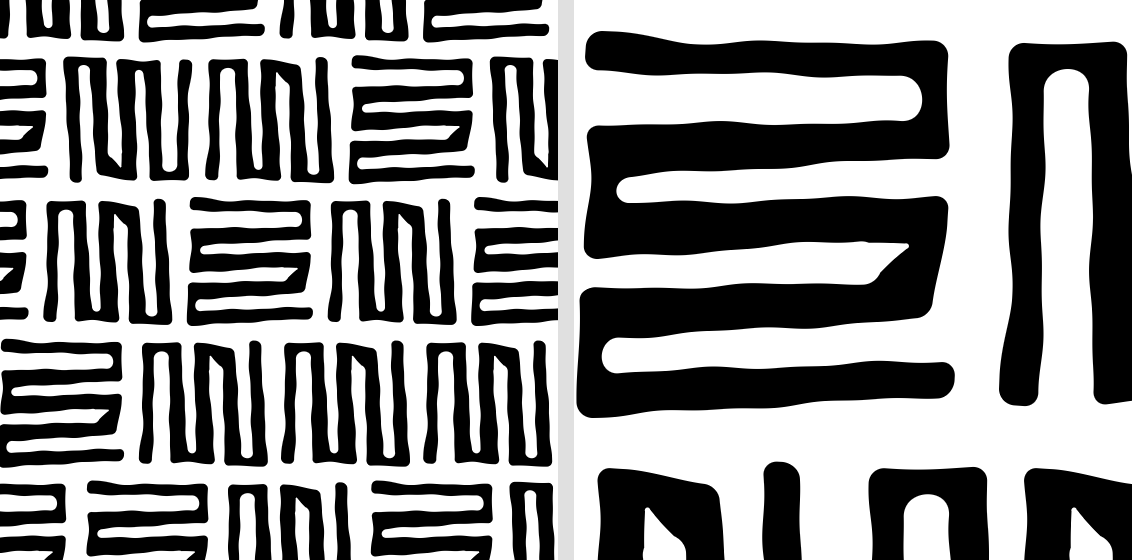
Left, the full canvas; right, a detail of the centre.
A Shadertoy shader for this pattern:

```glsl
// Basket-weave rows of hand-inked serpentine blocks in black on white.
// Each block is a wobbly rounded slab with four tapered channels cut in from
// alternate sides; blocks lie flat or take a quarter turn either way.

// Intersection of two distances with the crease rounded to radius r.
float roundMax(float a, float b, float r) {
    return min(-r, max(a, b)) + length(max(vec2(a, b) + r, 0.0));
}

// Capsule whose radius runs from ra at a to rb at b.
float taper(vec2 p, vec2 a, float ra, vec2 b, float rb) {
    vec2 axis = b - a;
    float h = clamp(dot(p - a, axis) / dot(axis, axis), 0.0, 1.0);
    return length(p - a - axis * h) - mix(ra, rb, h);
}

// Slab with uneven hand-cut sides, y pointing down.
float slab(vec2 p) {
    float left = -124.0 - 5.0 * smoothstep(35.0, 50.0, p.y)
               + 3.0 * exp(-pow((p.y + 30.0) / 22.0, 2.0));
    float right = 125.0 - 13.0 * smoothstep(0.0, 66.0, p.y)
                + 18.0 * smoothstep(70.0, 84.0, p.y);
    float top = -125.0 - 7.0 * (1.0 - smoothstep(-105.0, -50.0, p.x));
    float bottom = 124.5 - 0.06 * p.x;
    float across = max(left - p.x, p.x - right);
    float down = max(top - p.y, p.y - bottom);
    return roundMax(across, down, 11.0);
}

float serpentine(vec2 p) {
    // Slow ripple of the ink edge
    p.y += 1.1 * sin(p.x * 0.055 + p.y * 0.04) + 0.6 * sin(p.x * 0.11 - p.y * 0.07);
    p.x += 1.2 * sin(p.y * 0.06 + 0.8);

    float d = slab(p);
    // Channels open to the left: one round, one ending in a slanted point
    float upper = taper(p, vec2(-160, -87), 18.0, vec2(92, -86), 16.0);
    float slanted = min(taper(p, vec2(-160, 36), 9.0, vec2(66, 25), 14.5),
                        taper(p, vec2(66, 25), 14.5, vec2(97, 14), 2.0));
    // Channels open to the right
    float middle = taper(p, vec2(-94, -24), 9.5, vec2(160, -35), 14.0);
    float lower = taper(p, vec2(-101, 89), 12.0, vec2(160, 77), 15.0);

    d = roundMax(d, -upper, 10.0);
    d = roundMax(d, -middle, 10.0);
    d = roundMax(d, -slanted, 10.0);
    return roundMax(d, -lower, 10.0);
}

void mainImage(out vec4 fragColor, in vec2 fragCoord) {
    // Canvas height is 1152 units, y down
    float unitsPerPixel = 1152.0 / iResolution.y;
    vec2 p = vec2(fragCoord.x, iResolution.y - fragCoord.y) * unitsPerPixel;

    // Row shift, and turn of each block: 0 flat, 1 and 2 upright
    const float rowStart[5] = float[5](123.0, -30.0, -70.5, 126.0, 10.5);
    const int turns[25] = int[25](1, 0, 1, 0, 1,
                                  0, 2, 1, 0, 2,
                                  0, 1, 0, 1, 0,
                                  0, 1, 1, 1, 0,
                                  0, 0, 1, 0, 2);
    vec2 pitch = vec2(292.5, 291.6);
    int row = clamp(int(floor((p.y + 45.0) / pitch.y + 0.5)), 0, 4);
    p -= vec2(rowStart[row], -45.0 + float(row) * pitch.y);
    int column = int(floor(p.x / pitch.x + 0.5));
    p.x -= float(column) * pitch.x;

    int turn = turns[row * 5 + max(column, 0) % 5];
    if (turn == 1) p = vec2(-p.y, p.x);
    if (turn == 2) p = vec2(p.y, -p.x);

    float paper = clamp(serpentine(p) / unitsPerPixel + 0.5, 0.0, 1.0);
    fragColor = vec4(vec3(paper), 1.0);
}
```
